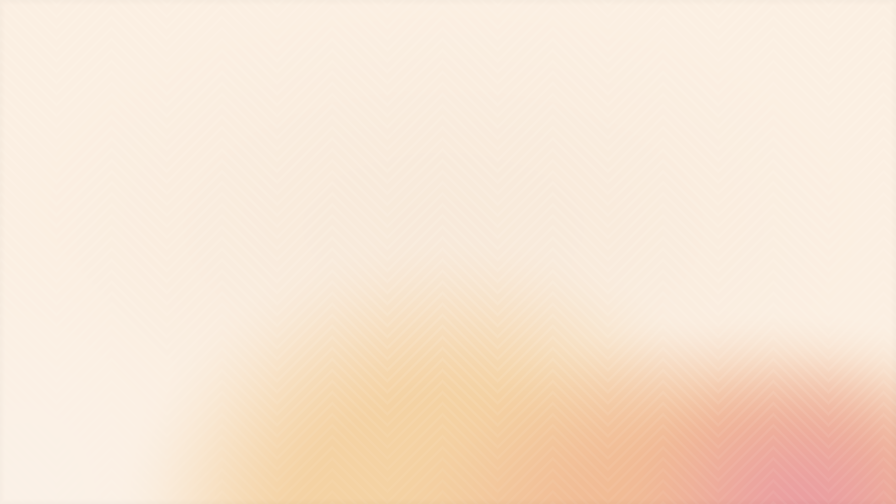
Give the GLSL for this background, as a Shadertoy shader.

```glsl
// Warm cream backdrop with fine chevron lines and soft amber, orange and pink glows.

#define CHEVRON_PERIOD 0.2188
#define CHEVRON_PEAK_X 0.878
#define LINE_SPACING 0.0219
#define LINE_PHASE 0.616
#define LINE_HALF_WIDTH 0.0034
#define LINE_STRENGTH 0.17
#define BORDER_WIDTH 0.012
#define BORDER_SHADE 0.018

const vec3 CREAM = vec3(0.984, 0.937, 0.886);
const vec3 SAND = vec3(0.972, 0.915, 0.855);
const vec3 PALE = vec3(0.982, 0.945, 0.905);
const vec3 AMBER = vec3(0.957, 0.822, 0.638);
const vec3 ORANGE = vec3(0.945, 0.735, 0.585);
const vec3 PINK = vec3(0.920, 0.620, 0.630);

// Elliptical glow: 1 inside the core, 0 beyond the radii.
float glow(vec2 p, vec2 center, vec2 radii, float core) {
    return 1.0 - smoothstep(core, 1.0, length((p - center) / radii));
}

// Coverage of the zigzag lines, smoothed by the pixel size.
float chevronLines(vec2 p, float pixel) {
    float cell = (p.x - CHEVRON_PEAK_X) / CHEVRON_PERIOD;
    float fold = abs(cell - floor(cell + 0.5)) * CHEVRON_PERIOD;
    float row = (p.y + fold - LINE_PHASE) / LINE_SPACING;
    float dist = abs(row - floor(row + 0.5)) * LINE_SPACING;
    return 1.0 - smoothstep(-pixel, pixel, dist - LINE_HALF_WIDTH);
}

void mainImage(out vec4 fragColor, in vec2 fragCoord) {
    vec2 p = fragCoord / iResolution.y;
    float aspect = iResolution.x / iResolution.y;
    float pixel = 1.0 / iResolution.y;

    // Cream base, deeper in the middle and paler in the lower left corner
    vec3 color = mix(CREAM, SAND, glow(p, vec2(0.88, 0.55), vec2(0.95, 0.5), 0.0));
    color = mix(color, PALE, glow(p, vec2(0.05, 0.0), vec2(0.45, 0.6), 0.0));

    // Glows along the lower edge
    color = mix(color, AMBER, glow(p, vec2(0.89, -0.05), vec2(0.67, 0.59), 0.4));
    color = mix(color, ORANGE, glow(p, vec2(1.5, -0.05), vec2(0.75, 0.44), 0.4));
    color = mix(color, PINK, glow(p, vec2(1.6, -0.02), vec2(0.40, 0.34), 0.0));

    // Light chevron lines, fainter toward the bottom
    float lineFade = mix(0.35, 1.0, smoothstep(0.0, 0.55, p.y));
    color = mix(color, vec3(1.0, 0.975, 0.93), LINE_STRENGTH * lineFade * chevronLines(p, pixel));

    // Thin shade along the border
    vec2 inset = min(p, vec2(aspect, 1.0) - p);
    float edge = min(inset.x, inset.y);
    color *= 1.0 - BORDER_SHADE * (1.0 - smoothstep(0.0, BORDER_WIDTH, edge));

    fragColor = vec4(color, 1.0);
}
```
